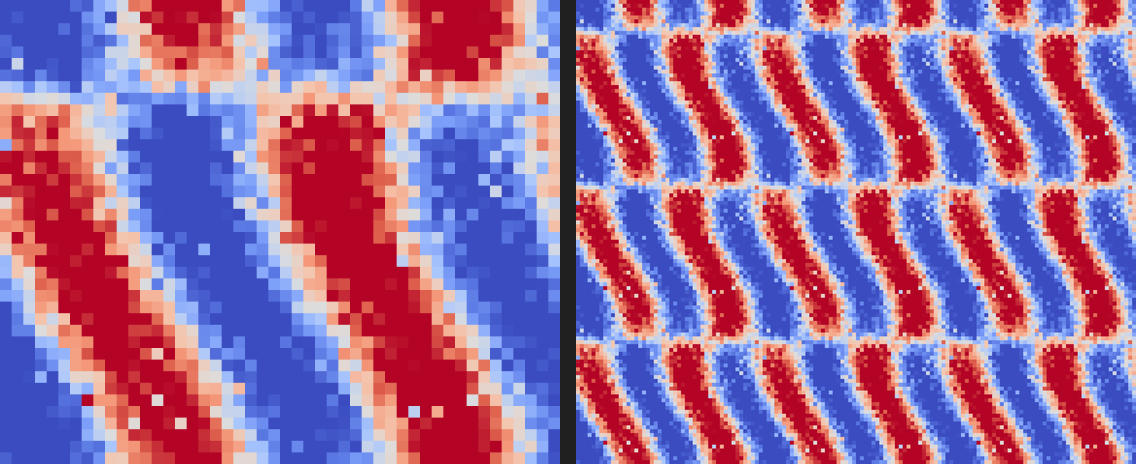
Left, the tile; right, the same tile 3 across and 3 down.
Write a Shadertoy shader that draws this pattern.

```glsl
#define CELLS vec2(48.0, 40.0)  // mosaic columns and rows
#define BANDS 2.0               // warm bands across the canvas
#define BAND_SHIFT 0.16         // sideways phase of the bands
#define FOLD_SHIFT 0.45         // vertical phase of the bands
#define GAIN 1.32               // strength of the band field
#define BIAS -0.03              // below zero favours blue
#define LINK 0.28               // bridge between broken bands
#define GRAIN 0.21              // deviation of the cell noise
#define STRAY_SHARE 0.025       // share of strongly deviating cells
#define STRAY_SIZE 0.75

const float TAU = 6.28319;

// Diverging ramp from deep blue through pale grey to deep red
const vec3 RAMP[9] = vec3[9](
    vec3(0.230, 0.299, 0.754), vec3(0.353, 0.470, 0.888),
    vec3(0.484, 0.620, 0.975), vec3(0.667, 0.779, 0.993),
    vec3(0.865, 0.865, 0.865), vec3(0.958, 0.770, 0.678),
    vec3(0.957, 0.598, 0.477), vec3(0.869, 0.378, 0.300),
    vec3(0.706, 0.016, 0.150));

vec3 diverging(float value) {
    float t = clamp(value * 0.5 + 0.5, 0.0, 1.0) * 8.0;
    int i = min(int(t), 7);
    return mix(RAMP[i], RAMP[i + 1], t - float(i));
}

vec4 hash4(vec2 p) {
    vec4 q = fract(p.xyxy * vec4(0.1031, 0.1030, 0.0973, 0.1099));
    q += dot(q, q.wzxy + 33.33);
    return fract((q.xxyz + q.yzzw) * q.zywx);
}

// Periodic layered sines: upright bands that lean, then break at a fold
float bandField(vec2 uv) {
    float across = TAU * (BANDS * uv.x - BAND_SHIFT);
    float fold = TAU * (1.0 - uv.y - FOLD_SHIFT);
    float lean = 0.5 + 0.5 * sin(fold);
    vec2 wave = vec2(cos(fold), lean * lean);
    wave *= GAIN / (0.3 + 0.7 * length(wave));
    float bridge = LINK * (1.0 - lean) * cos(TAU * (uv.x - 0.7));
    return dot(wave, vec2(cos(across), sin(across))) + bridge + BIAS;
}

// Flat colour of one wrapped cell
vec3 cellColor(vec2 cell) {
    cell = mod(cell, CELLS);
    vec4 h = hash4(cell + 7.0);
    vec4 k = hash4(cell + 83.0);
    float noise = (h.x + h.y + h.z - 1.5) * 2.0 * GRAIN;
    float stray = step(k.x, STRAY_SHARE) * sign(k.y - 0.5) * STRAY_SIZE;
    return diverging(bandField((cell + 0.5) / CELLS) + noise + stray);
}

void mainImage(out vec4 fragColor, in vec2 fragCoord) {
    vec2 p = fragCoord / iResolution.xy * CELLS;
    vec2 pixel = CELLS / iResolution.xy;

    // Blend the four cells around the nearest corner over one pixel
    vec2 corner = floor(p + 0.5);
    vec2 cover = clamp((p - corner) / pixel + 0.5, 0.0, 1.0);
    vec3 lower = mix(cellColor(corner - 1.0),
                     cellColor(corner - vec2(0.0, 1.0)), cover.x);
    vec3 upper = mix(cellColor(corner - vec2(1.0, 0.0)),
                     cellColor(corner), cover.x);
    fragColor = vec4(mix(lower, upper, cover.y), 1.0);
}
```
